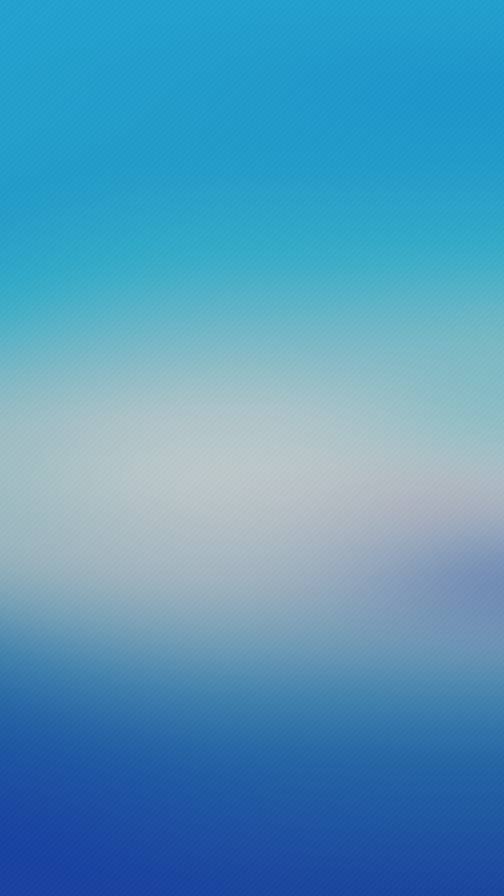
Reproduce this background procedurally as a Shadertoy shader.

```glsl
// A soft blurred horizon: cyan sky, a pale misty band and deep blue below.
// A vertical colour ramp is pinched at the left edge, tinted by a few wide
// elliptical glows, and finished with faint diagonal hairlines.

#define BAND_CENTRE 0.47
#define LEFT_PINCH 0.055
#define RAMP_SOFTNESS 0.018
#define STRIPES_PER_WIDTH 84.0
#define STRIPE_STRENGTH 0.010

const int STOPS = 12;

// Each stop holds a colour and its height.
const vec4 RAMP[STOPS] = vec4[STOPS](
    vec4(0.11, 0.27, 0.62, 0.00),
    vec4(0.14, 0.40, 0.645, 0.15),
    vec4(0.25, 0.51, 0.68, 0.22),
    vec4(0.46, 0.625, 0.715, 0.285),
    vec4(0.64, 0.705, 0.745, 0.35),
    vec4(0.755, 0.79, 0.795, 0.47),
    vec4(0.69, 0.765, 0.785, 0.545),
    vec4(0.51, 0.725, 0.775, 0.61),
    vec4(0.36, 0.70, 0.78, 0.66),
    vec4(0.20, 0.67, 0.78, 0.72),
    vec4(0.14, 0.61, 0.785, 0.82),
    vec4(0.14, 0.63, 0.805, 1.00));

vec3 rampColour(float height) {
    vec3 colour = RAMP[0].rgb;
    for (int i = 1; i < STOPS; i++) {
        float low = RAMP[i - 1].w;
        float t = clamp((height - low) / (RAMP[i].w - low), 0.0, 1.0);
        colour = mix(colour, RAMP[i].rgb, t);
    }
    return colour;
}

// Averages nearby heights to round the corners of the ramp.
vec3 softRamp(float height) {
    vec3 sum = vec3(0.0);
    for (int i = -1; i <= 1; i++) {
        sum += rampColour(height + float(i) * RAMP_SOFTNESS);
    }
    return sum / 3.0;
}

float glow(vec2 uv, vec2 centre, vec2 radius) {
    vec2 d = (uv - centre) / radius;
    return exp(-dot(d, d));
}

void mainImage(out vec4 fragColor, in vec2 fragCoord) {
    vec2 uv = fragCoord / iResolution.xy;

    // The pale band narrows toward the left edge
    float leftSide = max(0.0, 1.0 - 2.0 * uv.x);
    float pinch = LEFT_PINCH * leftSide * leftSide;
    float height = uv.y + pinch * tanh((uv.y - BAND_CENTRE) * 8.0);
    vec3 colour = softRamp(height);

    // Sea-green and grey mist at both sides of the band
    vec3 seaMist = vec3(0.45, 0.72, 0.76);
    vec3 greyMist = vec3(0.51, 0.70, 0.735);
    colour = mix(colour, seaMist, 0.62 * glow(uv, vec2(1.05, 0.56), vec2(0.34, 0.10)));
    colour = mix(colour, greyMist, 0.50 * glow(uv, vec2(-0.05, 0.47), vec2(0.28, 0.12)));

    // Rose haze above a violet shadow on the right
    vec3 rose = vec3(0.72, 0.69, 0.73);
    vec3 violet = vec3(0.38, 0.50, 0.695);
    colour = mix(colour, rose, 0.50 * glow(uv, vec2(0.86, 0.44), vec2(0.25, 0.05)));
    colour = mix(colour, violet, 0.75 * glow(uv, vec2(1.05, 0.345), vec2(0.34, 0.075)));

    // Richer blue in the upper right and lower left
    vec3 azure = vec3(0.11, 0.57, 0.79);
    vec3 cobalt = vec3(0.09, 0.25, 0.64);
    colour = mix(colour, azure, 0.65 * glow(uv, vec2(0.97, 0.90), vec2(0.50, 0.07)));
    colour = mix(colour, cobalt, 0.50 * glow(uv, vec2(0.0, 0.05), vec2(0.45, 0.13)));

    // Fine rising diagonal lines
    float across = (fragCoord.x - fragCoord.y) / iResolution.x;
    colour += STRIPE_STRENGTH * sin(6.28318 * STRIPES_PER_WIDTH * across);

    fragColor = vec4(clamp(colour, 0.0, 1.0), 1.0);
}
```
